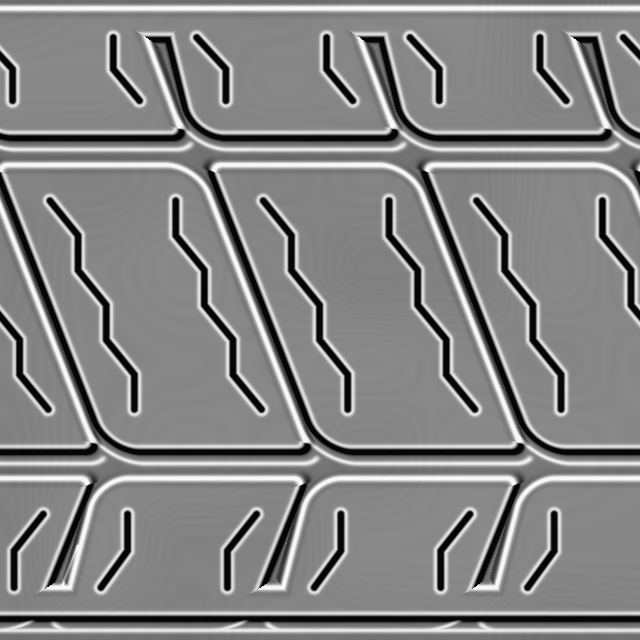
A three.js fragment shader for this texture map:

```glsl
// Embossed grey tyre tread: three rows of slanted blocks with zigzag sipes, lit from above.
varying vec2 vUv;

float hash(vec2 p) {
  return fract(sin(dot(p, vec2(127.1, 311.7))) * 43758.5453);
}

float noise(vec2 p) {
  vec2 i = floor(p), f = fract(p);
  f = f * f * (3.0 - 2.0 * f);
  return mix(mix(hash(i), hash(i + vec2(1.0, 0.0)), f.x),
             mix(hash(i + vec2(0.0, 1.0)), hash(i + 1.0), f.x), f.y);
}

float bump(float x, float width) {
  return exp(-x * x / (width * width));
}

float segment(vec2 p, vec2 a, vec2 b) {
  vec2 ab = b - a;
  return length(p - a - ab * clamp(dot(p - a, ab) / dot(ab, ab), 0.0, 1.0));
}

// Slanted block: sides at mid height, lean of each side, bottom and top.
// The obtuse corners are rounder than the acute ones.
float block(vec2 p, vec2 sides, vec2 leans, vec2 span) {
  float h = p.y - 0.5 * (span.x + span.y);
  vec2 edges = sides + leans * h;
  float x = p.x - 0.5 * (edges.x + edges.y);
  float lean = x < 0.0 ? leans.x : leans.y;
  float radius = x * h * lean < 0.0 ? 0.14 : 0.05;
  vec2 q = vec2((abs(x) - 0.5 * (edges.y - edges.x)) * inversesqrt(1.0 + lean * lean),
                abs(h) - 0.5 * (span.y - span.x)) + radius;
  return min(max(q.x, q.y), 0.0) + length(max(q, 0.0)) - radius;
}

// Rows 0 to 2 are blocks from the bottom up, 3 and 4 the solid shoulder strips.
float treadPart(vec2 p, int row) {
  if (row == 0) return block(p, vec2(0.375, 1.297), vec2(0.26, 0.40), vec2(0.109, 0.758));
  if (row == 1) return block(p, vec2(0.246, 1.187), vec2(-0.39), vec2(0.891, 2.227));
  if (row == 2) return block(p, vec2(-0.164, 0.746), vec2(-0.25, -0.37), vec2(2.363, 2.961));
  if (row == 3) return max(0.109 - p.y, p.y - 0.246);
  return max(2.824 - p.y, p.y - 2.961);
}

// Zigzag cut running down from a start; phase 1 begins slanted, 0 upright.
float sipe(vec2 p, vec2 start, vec2 stride, int count, float phase) {
  float d = 9.0;
  for (int i = 0; i < 6; i++) {
    if (i >= count) break;
    vec2 next = start + vec2(stride.x * mod(phase + float(i), 2.0), -stride.y);
    d = min(d, segment(p, start, next));
    start = next;
  }
  return d;
}

void main() {
  vec2 p = vUv * 3.0;
  float d = 9.0, facing = 0.0, foot = 0.0, cut = 9.0;

  // Nearest raised part, its vertical facing, wall feet and sipes
  for (int k = -1; k <= 1; k++) {
    vec2 q = vec2(fract(p.x) + float(k), p.y);
    for (int row = 0; row < 5; row++) {
      float part = treadPart(q, row);
      float slope = (treadPart(q + vec2(0.0, 0.004), row)
                   - treadPart(q - vec2(0.0, 0.004), row)) / 0.008;
      if (row < 4) {
        foot = max(foot, bump(part - 0.064, 0.012) * smoothstep(0.3, 0.65, -slope));
      }
      if (part < d) {
        d = part;
        facing = slope;
      }
    }
    cut = min(cut, sipe(q, vec2(0.234, 2.059), vec2(0.132, 0.163), 6, 1.0));
    cut = min(cut, sipe(q, vec2(0.824, 2.059), vec2(0.134, 0.163), 6, 0.0));
    cut = min(cut, sipe(q, vec2(0.531, 2.824), vec2(0.123, 0.148), 2, 0.0));
    cut = min(cut, sipe(q, vec2(0.922, 2.824), vec2(0.137, 0.148), 2, 1.0));
    cut = min(cut, sipe(q, vec2(0.203, 0.590), vec2(-0.137, 0.172), 2, 1.0));
    cut = min(cut, sipe(q, vec2(0.598, 0.590), vec2(-0.125, 0.172), 2, 0.0));
  }

  // Rubber with faint blotches and ripples
  float blotch = noise(p * 2.3 + 4.0);
  float shade = 0.52 + 0.035 * (blotch - 0.5) + 0.006 * sin(90.0 * blotch);
  shade -= 0.07 * smoothstep(0.0, 0.03, d);

  // Bright rims face up, dark rims face down
  float brightRim = 0.56 * bump(d, 0.014) - 0.06 * bump(d + 0.03, 0.012)
                  - mix(0.36, 0.04, abs(facing)) * bump(d - 0.027, 0.016);
  float darkRim = 0.38 * bump(d + 0.015, 0.011) - 0.85 * bump(d - 0.010, 0.014);
  shade += mix(darkRim, brightRim, smoothstep(-0.12, 0.12, facing));
  shade += 0.48 * foot * smoothstep(0.0, 0.02, d);

  // Sipes with a light halo
  shade += 0.36 * bump(cut - 0.025, 0.010);
  shade = mix(shade, 0.02, 1.0 - smoothstep(0.009, 0.021, cut));

  // Scratch in the first lower groove
  shade += 0.4 * bump(segment(p, vec2(0.363, 0.441), vec2(0.293, 0.258)), 0.006);

  gl_FragColor = vec4(vec3(clamp(shade, 0.02, 0.97)), 1.0);
}
```
